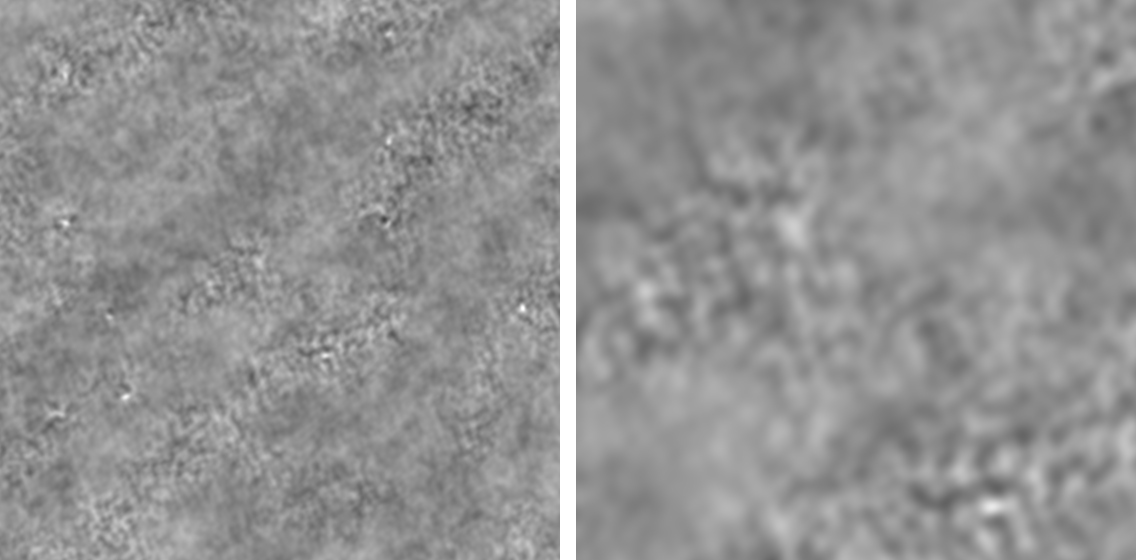
Left, the full canvas; right, a detail of the centre.
Reproduce this texture procedurally as a WebGL 2 fragment shader.

```glsl
#version 300 es
precision highp float;

uniform vec2 u_resolution;
out vec4 fragColor;

const float BASE_GREY = 0.567;
const float STREAK_ANGLE = 0.68;              // direction of the broad bands
const vec2  STREAK_FREQ = vec2(2.6, 6.5);     // along and across the bands
const float STREAK_GAIN = 0.105;
const float CLOUD_FREQ = 12.0;
const float CLOUD_GAIN = 0.095;
const float MOTTLE_FREQ = 23.0;
const float MOTTLE_GAIN = 0.09;
const float FLECK_FREQ = 41.0;
const float FLECK_GAIN = 0.085;
const float GRAIN_ANGLE = 0.35;
const vec2  GRAIN_FREQ = vec2(72.0, 54.0);    // slightly elongated grains
const float GRAIN_CALM = 0.065;
const float GRAIN_ROUGH = 0.235;
const float PATCH_FREQ = 5.0;
const float SPECK_CELLS = 6.0;
const float SPECK_CHANCE = 0.3;
const float SPECK_RADIUS = 0.0062;
const float SPECK_GAIN = 0.4;
const float HALO_RADIUS = 0.028;              // rough area around a speck

// Two random values from 0 to 1 for a lattice cell
vec2 hash2(vec2 cell, uint seed) {
    uvec2 v = uvec2(ivec2(cell)) + uvec2(seed * 747u, seed * 1931u);
    v = v * 1664525u + 1013904223u;
    v.x += v.y * 1664525u;
    v.y += v.x * 1664525u;
    v ^= v >> 16u;
    v.x += v.y * 1664525u;
    v.y += v.x * 1664525u;
    v ^= v >> 16u;
    return vec2(v >> 8u) / 16777216.0;
}

float cornerSlope(vec2 cell, vec2 offset, uint seed) {
    float a = 6.28319 * hash2(cell, seed).x;
    return dot(vec2(cos(a), sin(a)), offset);
}

// Gradient noise, centred on zero
float noise(vec2 p, uint seed) {
    vec2 i = floor(p);
    vec2 f = p - i;
    vec2 w = f * f * f * (f * (f * 6.0 - 15.0) + 10.0);
    vec2 e = vec2(1.0, 0.0);
    float low = mix(cornerSlope(i, f, seed),
                    cornerSlope(i + e.xy, f - e.xy, seed), w.x);
    float high = mix(cornerSlope(i + e.yx, f - e.yx, seed),
                     cornerSlope(i + e.xx, f - e.xx, seed), w.x);
    return mix(low, high, w.y);
}

vec2 rotate(vec2 p, float angle) {
    float c = cos(angle), s = sin(angle);
    return vec2(c * p.x + s * p.y, c * p.y - s * p.x);
}

// x: bright specks with a dark side, y: roughness around them
vec2 specks(vec2 p) {
    vec2 home = floor(p * SPECK_CELLS);
    vec2 sum = vec2(0.0);
    for (int y = -1; y <= 1; y++) {
        for (int x = -1; x <= 1; x++) {
            vec2 cell = home + vec2(x, y);
            vec2 traits = hash2(cell, 21u);
            if (traits.x > SPECK_CHANCE) continue;
            vec2 centre = (cell + 0.15 + 0.7 * hash2(cell, 22u)) / SPECK_CELLS;
            vec2 d = rotate(p - centre, 3.14159 * traits.y);
            vec2 core = d / (SPECK_RADIUS * vec2(1.3, 0.85));
            vec2 shade = core - vec2(0.6, 2.1);
            float strength = mix(0.5, 1.0, hash2(cell, 23u).x);
            sum.x += strength * (exp(-dot(core, core)) - 0.3 * exp(-0.6 * dot(shade, shade)));
            sum.y += exp(-dot(d, d) / (HALO_RADIUS * HALO_RADIUS));
        }
    }
    return sum;
}

void main() {
    vec2 p = gl_FragCoord.xy / min(u_resolution.x, u_resolution.y);
    vec2 warp = vec2(noise(p * 9.0, 1u), noise(p * 9.0, 2u));
    vec2 q = p + 0.012 * warp;
    vec2 band = rotate(q, STREAK_ANGLE);

    // Broad diagonal bands, soft clouds and small mottles
    float grey = BASE_GREY;
    grey += STREAK_GAIN * noise(band * STREAK_FREQ, 3u);
    grey += CLOUD_GAIN * noise(band * CLOUD_FREQ * vec2(0.8, 1.15), 4u);
    grey += MOTTLE_GAIN * noise(q * MOTTLE_FREQ, 5u);
    grey += FLECK_GAIN * noise(band * FLECK_FREQ, 8u);

    // Fine grain, stronger in patches
    vec2 speck = specks(p);
    float patchiness = noise(band * PATCH_FREQ * vec2(0.8, 1.2), 6u)
                     + 0.5 * noise(p * PATCH_FREQ * 2.7, 7u);
    float rough = smoothstep(-0.2, 0.6, patchiness) + 0.7 * speck.y;
    float grainGain = mix(GRAIN_CALM, GRAIN_ROUGH, min(rough, 1.2));
    float grain = noise(rotate(p, GRAIN_ANGLE) * GRAIN_FREQ, 9u)
                + 0.6 * noise(band.yx * GRAIN_FREQ * 1.2, 10u);
    grey += grainGain * grain;

    grey += SPECK_GAIN * speck.x;
    fragColor = vec4(vec3(clamp(grey, 0.0, 1.0)), 1.0);
}
```
